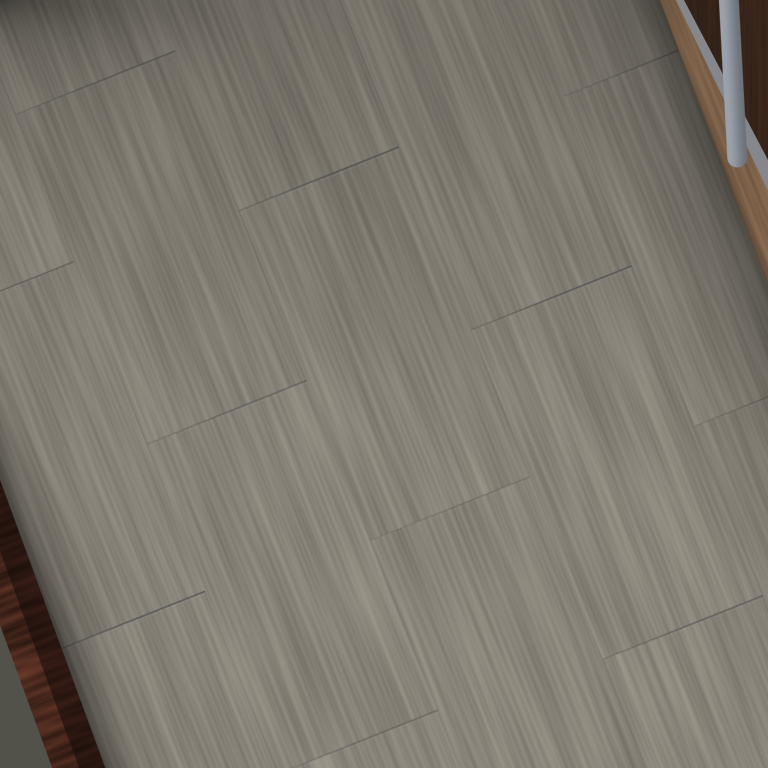
Give the GLSL for this texture, as a WebGL 1 fragment shader.

```glsl
precision highp float;
// Tilted grey plank floor in a staggered bond, framed by a red board at lower left
// and a tan skirting with rail, post and dark panel at upper right. Planks come from
// floor/fract on rotated axes; the grain is stretched cellular noise.
uniform vec2 u_resolution;

vec2 hash2(vec2 p) {
  return fract(sin(vec2(dot(p, vec2(127.1, 311.7)), dot(p, vec2(269.5, 183.3)))) * 4375.85);
}

// Distance to the nearest scattered cell point
float cellular(vec2 p) {
  vec2 cell = floor(p), f = p - cell;
  float nearest = 2.0;
  for (int j = -1; j <= 1; j++) {
    for (int i = -1; i <= 1; i++) {
      vec2 o = vec2(float(i), float(j));
      nearest = min(nearest, length(o + hash2(cell + o) - f));
    }
  }
  return nearest;
}

// Wood grain around zero: g.x runs across the fibres, g.y along them
float grain(vec2 g) {
  return 0.5 * cellular(g * vec2(170.0, 5.0)) + 0.3 * cellular(g * vec2(75.0, 2.6) + 7.0)
       + 0.3 * cellular(g * vec2(27.0, 1.3) + 19.0) - 0.52;
}

// Smooth coverage of the region where d is positive
float cover(float d) {
  float aa = 0.8 / u_resolution.y;
  return smoothstep(-aa, aa, d);
}

vec3 plankFloor(vec2 w) {
  // Column of planks, each shifted along its length
  float across = (w.x + 0.0365) / 0.224;
  float column = floor(across);
  float shift = 0.146 + 0.009 * column + 0.215 * mod(column, 2.0);
  float along = (w.y - shift) / 0.462;
  vec2 id = vec2(column, floor(along));
  vec2 rnd = hash2(id + 3.0);

  // Base tone, grain and slow patches
  float tone = 1.0 + 0.32 * grain(w + rnd * 5.0) + 0.025 * (rnd.x - 0.5);
  tone += 0.012 * sin(w.x * 31.0 + 2.0 * sin(w.y * 9.0 + rnd.y * 6.0));
  vec3 col = vec3(0.545, 0.525, 0.483) * tone;

  // Long joints fade in and out along their length
  float longId = floor(across + 0.5);
  float longD = (across - longId) * 0.224;
  float fade = 0.22 + 0.2 * sin(w.y * 13.0 + longId * 2.3);
  col = mix(col, vec3(0.42, 0.41, 0.42), fade * cover(0.0011 - abs(longD)));

  // End joints: a dark line with a thin pale lip, worn differently on each plank
  float endId = floor(along + 0.5);
  float endD = (along - endId) * 0.462;
  float wear = mix(0.3, 0.85, hash2(vec2(column, endId) + 11.0).x);
  wear *= 0.45 + 0.55 * smoothstep(0.0, 0.6, across - column);
  col = mix(col, vec3(0.34, 0.33, 0.34), wear * cover(0.0011 - abs(endD)));
  return mix(col, vec3(0.58, 0.56, 0.54), 0.35 * wear * cover(0.0009 - abs(endD - 0.003)));
}

void main() {
  vec2 p = gl_FragCoord.xy / u_resolution;
  p.y = 1.0 - p.y;                                  // measured from the top
  vec2 w = vec2(0.929 * p.x - 0.370 * p.y, 0.370 * p.x + 0.929 * p.y);
  float left = p.x - 0.365 * p.y + 0.228;           // distance past the red board
  float right = 0.859 - p.x + 0.379 * p.y;          // distance before the skirting

  // Floor with soft shadows by the walls and in the top corner
  vec3 col = plankFloor(w);
  col *= 1.0 - 0.12 * (1.0 - smoothstep(0.0, 0.65, p.y));
  col *= 1.0 - 0.42 * exp(-max(right, 0.0) / 0.05);
  col *= 1.0 - 0.5 * exp(-max(left, 0.0) / 0.03);
  col *= 1.0 - 0.45 * exp(-length(p * vec2(5.0, 22.0)));

  // Red board: dark edge, lit face, then shaded floor beyond
  float redGrain = grain(w.yx * vec2(0.6, 2.0));
  col = mix(col, vec3(0.18, 0.095, 0.07) * (1.0 + redGrain), cover(-left));
  col = mix(col, vec3(0.30, 0.165, 0.12) * (1.0 + 1.2 * redGrain), cover(-0.034 - left));
  col = mix(col, vec3(0.32, 0.32, 0.29), cover(-0.069 - left));

  // Tan skirting, grey rail and dark panel
  vec3 tan3 = vec3(0.50, 0.39, 0.295) * (1.0 + 0.4 * grain(w));
  col = mix(col, tan3 * (0.78 + 0.22 * smoothstep(0.0, 0.015, -right)), cover(-right));
  col = mix(col, vec3(0.52, 0.53, 0.55), cover(p.x - 0.484 * p.y - 0.880));
  vec3 panel = mix(vec3(0.17, 0.12, 0.09), vec3(0.25, 0.16, 0.11), 0.5 + 1.5 * grain(p));
  col = mix(col, panel, cover(p.x - 0.525 * p.y - 0.8906));

  // Rounded post, brighter on its left side
  vec2 foot = p - vec2(0.948, -0.02), axis = vec2(0.012, 0.225);
  vec2 offset = foot - axis * clamp(dot(foot, axis) / dot(axis, axis), 0.0, 1.0);
  vec3 post = mix(vec3(0.60, 0.63, 0.67), vec3(0.43, 0.45, 0.48), smoothstep(-0.010, 0.013, offset.x));
  col = mix(col, post, cover(0.013 - length(offset)));

  gl_FragColor = vec4(col, 1.0);
}
```
